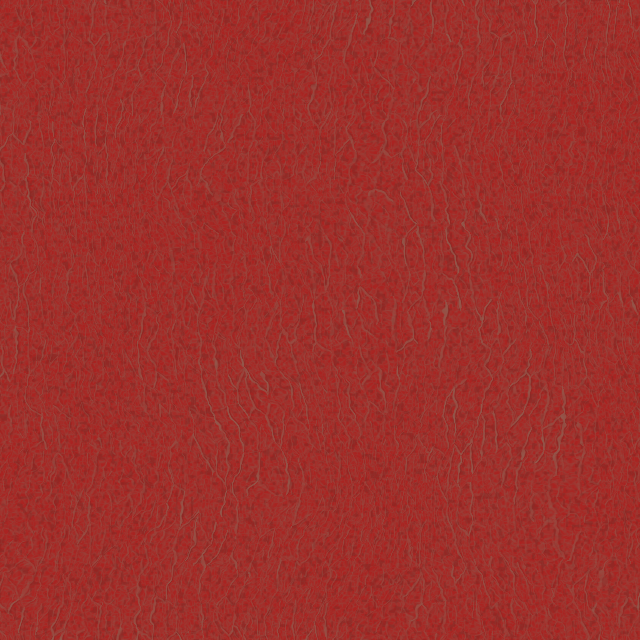
A three.js fragment shader for this texture:

```glsl
// Red leather with fine pebbled grain and pale, mostly upright creases.
varying vec2 vUv;

const vec3 VIVID  = vec3(0.665, 0.138, 0.128);  // tops of the grain
const vec3 DULL   = vec3(0.605, 0.235, 0.208);  // valleys of the grain
const vec3 SHADOW = vec3(0.520, 0.150, 0.135);  // shaded crease flank
const vec3 CREASE = vec3(0.570, 0.350, 0.300);  // worn crease line

const vec2 MAJOR_CELLS  = vec2(46.0, 17.0);     // cells per canvas
const vec2 MINOR_CELLS  = vec2(82.0, 42.0);
const vec2 PEBBLE_CELLS = vec2(165.0, 140.0);
const float MAJOR_WIDTH = 0.0021;               // in canvas units
const float MINOR_WIDTH = 0.0016;
const float SHADOW_REACH = 0.0045;

float hash(vec2 p) {
  vec3 q = fract(vec3(p.xyx) * 0.1031);
  q += dot(q, q.yzx + 33.33);
  return fract((q.x + q.y) * q.z);
}

vec2 hash2(vec2 p) {
  return vec2(hash(p), hash(p + vec2(71.7, 19.3)));
}

float noise(vec2 p) {
  vec2 i = floor(p);
  vec2 f = fract(p);
  f = f * f * (3.0 - 2.0 * f);
  return mix(mix(hash(i), hash(i + vec2(1.0, 0.0)), f.x),
             mix(hash(i + vec2(0.0, 1.0)), hash(i + vec2(1.0, 1.0)), f.x), f.y);
}

// Voronoi border: x = distance in canvas units, yz = border normal, w = border hash.
vec4 cellBorder(vec2 uv, vec2 cells) {
  vec2 p = uv * cells;
  vec2 base = floor(p);
  vec2 near1 = vec2(8.0), near2 = vec2(9.0);
  vec2 id1 = base, id2 = base;
  for (int y = -1; y <= 1; y++) {
    for (int x = -1; x <= 1; x++) {
      vec2 id = base + vec2(float(x), float(y));
      vec2 r = id + 0.1 + 0.8 * hash2(id) - p;
      float d = dot(r, r);
      if (d < dot(near1, near1)) {
        near2 = near1; id2 = id1;
        near1 = r; id1 = id;
      } else if (d < dot(near2, near2)) {
        near2 = r; id2 = id;
      }
    }
  }
  vec2 n = normalize(near2 - near1);
  float d = dot(0.5 * (near1 + near2), n);
  vec2 canvasNormal = n * cells;
  float stretch = length(canvasNormal);
  return vec4(d / stretch, canvasNormal / stretch, hash(id1 + id2 + 5.5));
}

// Crease strength: x = pale line, y = shadow on its right flank.
vec2 creases(vec2 uv, vec2 cells, float width) {
  vec4 border = cellBorder(uv, cells);
  float upright = smoothstep(0.2, 0.95, abs(border.y));
  float strength = mix(0.25, 1.0, upright) * smoothstep(-0.1, 0.9, border.w);
  float line = 1.0 - smoothstep(width * 0.25, width, border.x);
  float flank = (1.0 - smoothstep(width, SHADOW_REACH, border.x)) * step(border.y, 0.0);
  return vec2(line, flank * (1.0 - line)) * strength;
}

void main() {
  // Bend the creases slowly, then roughen them.
  vec2 uv = vUv + 3.0;
  vec2 bent = uv;
  bent.x += 0.075 * (noise(uv * 4.0) - 0.5) + 0.022 * (noise(uv * 13.0 + 7.0) - 0.5);
  bent += 0.0065 * (vec2(noise(uv * 60.0), noise(uv * 60.0 + 31.0)) - 0.5);
  bent += 0.0035 * (vec2(noise(uv * 140.0), noise(uv * 140.0 + 47.0)) - 0.5);

  // Patches where the hide is more or less worn.
  float wear = 0.6 * noise(uv * 5.0 + 11.0) + 0.4 * noise(uv * 14.0 + 23.0);
  float worn = smoothstep(0.2, 0.7, wear);

  // Pebbled grain.
  vec4 pebble = cellBorder(bent, PEBBLE_CELLS);
  float valley = 1.0 - smoothstep(0.0, 0.0019, pebble.x);
  float speckle = noise(uv * 230.0 + 3.0);
  float grain = 0.45 * valley + 0.75 * (speckle - 0.5) + 0.24;
  vec3 color = mix(VIVID, DULL, clamp(grain + 0.12 * (worn - 0.5), 0.0, 1.0));
  float pit = smoothstep(0.58, 0.9, noise(uv * vec2(210.0, 180.0) + 59.0));
  color = mix(color, SHADOW, 0.55 * pit);

  // Creases over the grain.
  vec2 major = creases(bent, MAJOR_CELLS, MAJOR_WIDTH) * mix(0.35, 1.0, worn);
  vec2 minor = creases(bent + 0.37, MINOR_CELLS, MINOR_WIDTH) * mix(0.55, 0.4, worn);
  float broken = mix(0.55, 1.0, noise(uv * 90.0 + 83.0));
  color = mix(color, SHADOW, 0.6 * max(major.y, minor.y));
  color = mix(color, CREASE, max(major.x, minor.x) * broken);

  gl_FragColor = vec4(color, 1.0);
}
```
